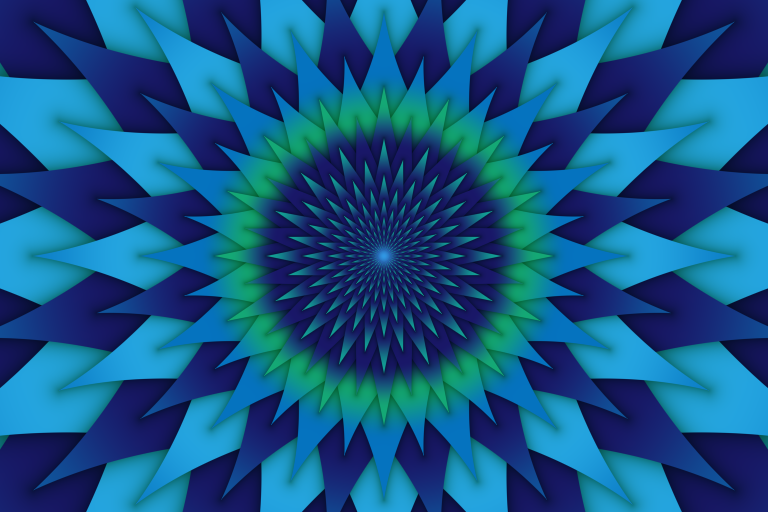
This background is drawn by a Shadertoy shader. Its source:

```glsl
const float SPIKES = 16.0;
const float GROWTH = 1.2;          // size ratio between neighbouring rings
const float BASE_RADIUS = 0.686;   // tip radius of ring 0, in canvas heights
const int OUTER_RING = 5;
const int INNER_RING = -20;
const vec2 WIDE_SPIKE = vec2(0.16, 0.44);   // tip slope and flare, outer rings
const vec2 SLIM_SPIKE = vec2(0.20, 0.03);   // tip slope and flare, inner rings
const float SHADOW_WIDTH = 0.023;  // relative to the ring radius
const float SHADOW_STRENGTH = 0.85;
const vec3 SHADOW_TINT = vec3(0.22, 0.64, 0.48);
const vec3 NAVY = vec3(0.10, 0.09, 0.41);
const vec3 STEEL = vec3(0.06, 0.33, 0.61);
const vec3 CYAN = vec3(0.15, 0.66, 0.89);
const vec3 BLUE = vec3(0.02, 0.45, 0.75);
const vec3 GREEN = vec3(0.08, 0.66, 0.46);
const vec3 TEAL = vec3(0.07, 0.62, 0.58);
const vec3 CORE = vec3(0.18, 0.56, 0.84);

// Signed distance to a star with unit tip radius and flared spikes
float starDistance(vec2 polar, float phase, vec2 spike) {
    float sector = 6.2831853 / SPIKES;
    float angle = mod(polar.y + (0.5 - phase) * sector, sector) - 0.5 * sector;
    vec2 p = polar.x * vec2(cos(angle), abs(sin(angle)));
    float t = 1.0 - p.x;
    if (t < 0.0) return length(vec2(t, p.y));
    float slope = spike.x + 2.0 * spike.y * t;
    return (p.y - t * (spike.x + spike.y * t)) / sqrt(1.0 + slope * slope);
}

// Fill of a ring: r is the canvas radius, u the radius relative to its tips
vec3 ringColor(int ring, float odd, float r, float u) {
    float tip = smoothstep(0.62, 1.0, u);
    if (ring >= -1) {
        return odd > 0.5 ? mix(NAVY, STEEL, pow(tip, 1.4))
                         : mix(CYAN, BLUE, 0.75 * tip * tip);
    }
    if (ring >= -3) {
        vec3 base = mix(NAVY, GREEN, smoothstep(0.205, 0.27, r));
        return mix(base, BLUE, smoothstep(0.265, 0.36, r));
    }
    if (ring >= -5) {
        vec3 point = mix(TEAL, GREEN, smoothstep(0.24, 0.29, r));
        return mix(NAVY, point, smoothstep(0.21, 0.30, r));
    }
    return mix(NAVY, TEAL, smoothstep(0.66, 0.96, u));
}

void mainImage(out vec4 fragColor, in vec2 fragCoord) {
    vec2 p = (fragCoord - 0.5 * iResolution.xy) / iResolution.y;
    float pixel = 1.0 / iResolution.y;
    float r = length(p);
    float angle = atan(p.y, p.x + 1e-6);
    vec3 color = NAVY;

    // Stack the stars from the largest down to the smallest
    for (int ring = OUTER_RING; ring >= INNER_RING; ring--) {
        float radius = BASE_RADIUS * pow(GROWTH, float(ring));
        float odd = mod(float(ring), 2.0);
        float u = r / radius;
        vec2 spike = ring >= -3 ? WIDE_SPIKE : SLIM_SPIKE;
        float d = starDistance(vec2(u, angle), 0.5 * odd, spike);

        // Soft shadow on the layer below, then the star itself
        float shadow = SHADOW_STRENGTH * exp(-max(d, 0.0) / SHADOW_WIDTH);
        color *= mix(vec3(1.0), SHADOW_TINT, shadow);
        float cover = 1.0 - smoothstep(-0.7 * pixel, 0.7 * pixel, d * radius);
        color = mix(color, ringColor(ring, odd, r, u), cover);
    }

    // Glowing centre
    color = mix(color, CORE, exp(-pow(r / 0.018, 2.0)));
    color += 0.06 * CORE * exp(-r / 0.03);
    fragColor = vec4(color, 1.0);
}
```
